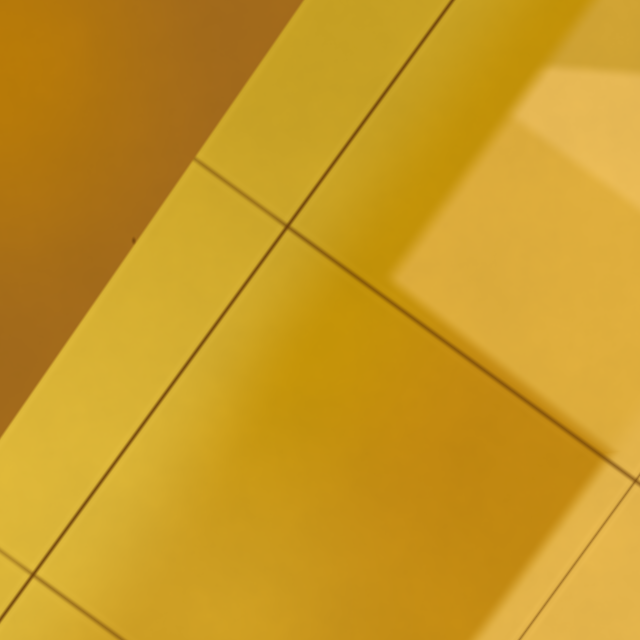
A Shadertoy shader for this texture:

```glsl
// Square golden panels seen at a slant, split by dark seams, beside a brown wall.
// A rotated frame holds the seam grid; soft half-planes in that frame build the
// sunlit patches, and value noise adds faint mottling to the surface.

const vec2 CROSSING = vec2(0.449, 0.646);  // where two seams meet
const vec2 ACROSS = vec2(0.808, -0.590);   // unit axis across the long seams
const vec2 ALONG = vec2(0.590, 0.808);     // unit axis along the long seams
const float PANEL = 0.674;                 // side of one panel

const vec3 WALL = vec3(0.635, 0.415, 0.105);
const vec3 WALL_GLOW = vec3(0.72, 0.48, 0.03);
const vec3 STRIP_TOP = vec3(0.78, 0.63, 0.14);
const vec3 STRIP_LOW = vec3(0.86, 0.71, 0.22);
const vec3 GOLD = vec3(0.765, 0.575, 0.03);
const vec3 AMBER = vec3(0.76, 0.535, 0.065);
const vec3 PALE_GOLD = vec3(0.81, 0.625, 0.14);
const vec3 SUN = vec3(0.865, 0.675, 0.235);
const vec3 SUN_BRIGHT = vec3(0.915, 0.735, 0.35);
const vec3 SUN_DIM = vec3(0.81, 0.635, 0.20);
const vec3 SEAM = vec3(0.40, 0.225, 0.03);

float hash(vec2 p) {
    p = fract(p * vec2(0.1031, 0.1137));
    p += dot(p, p.yx + 33.33);
    return fract((p.x + p.y) * p.x * 7.3);
}

float noise(vec2 p) {
    vec2 cell = floor(p), f = fract(p);
    f = f * f * (3.0 - 2.0 * f);
    float low = mix(hash(cell), hash(cell + vec2(1, 0)), f.x);
    float high = mix(hash(cell + vec2(0, 1)), hash(cell + vec2(1, 1)), f.x);
    return mix(low, high, f.y);
}

float fbm(vec2 p) {
    float sum = 0.0, amp = 0.5;
    for (int i = 0; i < 4; i++) {
        sum += amp * noise(p);
        p = p * 2.03 + 17.1;
        amp *= 0.5;
    }
    return sum;
}

// 0 to 1 across an edge at zero, blurred by the given half width
float soft(float d, float blur) {
    return smoothstep(-blur, blur, d);
}

float gridDistance(float x) {
    return abs(x - PANEL * round(x / PANEL));
}

float stroke(float d, float halfWidth, float blur) {
    return 1.0 - soft(d - halfWidth, blur);
}

// Panels in shade: light along the long seam, amber towards the far corner
vec3 shadedPanels(vec2 q) {
    vec3 col = mix(GOLD, AMBER, smoothstep(0.12, 0.42, q.x));
    float lowEnd = smoothstep(-0.12, -0.58, q.y);
    col = mix(col, PALE_GOLD, lowEnd * (1.0 - 0.75 * smoothstep(0.25, 0.6, q.x)));
    vec3 stripe = mix(STRIP_TOP, STRIP_LOW, smoothstep(0.25, -0.65, q.y));
    float reach = mix(0.15, 0.20, lowEnd);
    return mix(stripe, col, smoothstep(0.0, reach, q.x));
}

// Upper sunlit area with a brighter wedge and a dimmer top
vec3 sunlight(vec2 q, vec2 p) {
    vec3 col = mix(SUN, SUN_BRIGHT, 0.85 * soft(q.y - 0.347, 0.012));
    float top = p.y - 0.896 + 0.075 * (p.x - 0.853);
    col = mix(col, SUN_DIM, soft(top, 0.012));
    return mix(col, SUN_BRIGHT, 0.5 * soft(q.x - 0.617, 0.025) * soft(0.15 - q.y, 0.08));
}

vec3 addSeams(vec3 col, vec2 q, float px) {
    float longD = gridDistance(q.x), crossD = gridDistance(q.y);
    float rightSide = smoothstep(0.3, 0.5, q.x);

    // Pale bevel beside each groove, then the groove itself
    float bevel = stroke(abs(longD - 0.009), 0.001, 0.006)
                + 0.6 * stroke(abs(crossD - 0.011), 0.001, 0.006);
    col += 0.025 * bevel;
    float longLine = stroke(longD, mix(0.0024, 0.0012, rightSide), 0.0015 + px);
    float crossLine = stroke(crossD, 0.0028, 0.0028 + px);
    float crossFade = mix(0.50, 0.68, smoothstep(-0.04, 0.02, q.x));
    crossFade *= mix(1.0, 0.8, smoothstep(-0.3, -0.6, q.y));
    col = mix(col, SEAM, crossLine * crossFade);
    return mix(col, SEAM, longLine * mix(0.88, 0.62, rightSide));
}

void mainImage(out vec4 fragColor, in vec2 fragCoord) {
    vec2 p = fragCoord / iResolution.xy;
    float px = 1.0 / iResolution.y;
    vec2 q = vec2(dot(p - CROSSING, ACROSS), dot(p - CROSSING, ALONG));

    // Floor panels, with sun from above and from the far right
    vec3 strip = mix(STRIP_TOP, STRIP_LOW, smoothstep(0.3, -0.6, q.y));
    vec3 floorCol = mix(strip, shadedPanels(q), step(0.0, q.x));
    float upper = soft(q.x - 0.178, 0.017) * soft(q.y - 0.028 + 0.032 * (q.x - 0.177), 0.013);
    float farRight = soft(q.x - 0.617, 0.014);
    floorCol = mix(floorCol, sunlight(q, p), max(upper, farRight));
    floorCol = addSeams(floorCol, q, px);

    // Brown wall with a warm glow at the upper left
    float glow = 1.0 - smoothstep(0.0, 0.36, length((p - vec2(0.0, 0.9)) * vec2(1.0, 0.8)));
    vec3 wallCol = mix(WALL, WALL_GLOW, glow);
    float edge = q.x + 0.1805 + 0.025 * q.y;
    floorCol += 0.03 * stroke(abs(edge - 0.006), 0.001, 0.008);
    vec3 col = mix(wallCol, floorCol, soft(edge, 0.0012 + px));

    // Dark chip by the wall edge, broad mottling and fine grain
    float chip = length((p - vec2(0.209, 0.624)) * vec2(1.3, 0.8));
    col = mix(col, SEAM, 0.75 * stroke(chip, 0.003, 0.002 + px));
    col *= 1.0 + 0.045 * (fbm(q * 9.0 + 40.0) - 0.47) + 0.02 * (fbm(q * 55.0 + 90.0) - 0.47);
    fragColor = vec4(clamp(col, 0.0, 1.0), 1.0);
}
```
